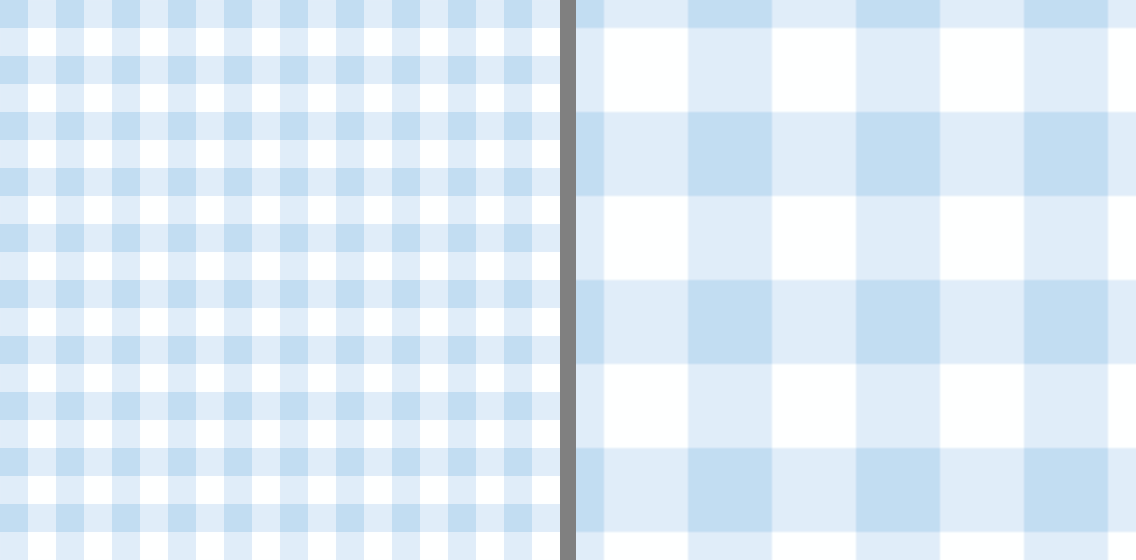
Left, the full canvas; right, a detail of the centre.
Write a three.js fragment shader that draws this pattern.

```glsl
// Pale blue gingham: ten evenly spaced stripes down and ten across.
// Each direction gives a soft-edged stripe mask; the number of stripes
// covering a point (none, one or both) picks its colour.

#define REPEATS 10.0
#define STRIPE_WIDTH 0.5               // share of one repeat
#define EDGE_SOFTNESS 0.001            // half width of an edge, in canvas units
#define STRIPE_CENTRE vec2(0.25, 0.75) // position within one repeat
#define GROUND_COLOUR vec3(0.995, 1.0, 1.0)
#define SINGLE_COLOUR vec3(0.88, 0.93, 0.975)
#define CROSSING_COLOUR vec3(0.76, 0.865, 0.95)

varying vec2 vUv;

// Coverage of the vertical (x) and horizontal (y) stripes
vec2 stripeMasks(vec2 uv) {
  vec2 phase = fract(uv * REPEATS - STRIPE_CENTRE + 0.5);
  vec2 edgeDistance = (abs(phase - 0.5) - 0.5 * STRIPE_WIDTH) / REPEATS;
  return 1.0 - smoothstep(-EDGE_SOFTNESS, EDGE_SOFTNESS, edgeDistance);
}

void main() {
  vec2 stripes = stripeMasks(vUv);

  // Blend along x with and without a horizontal stripe, then along y
  vec3 betweenRows = mix(GROUND_COLOUR, SINGLE_COLOUR, stripes.x);
  vec3 withinRow = mix(SINGLE_COLOUR, CROSSING_COLOUR, stripes.x);
  gl_FragColor = vec4(mix(betweenRows, withinRow, stripes.y), 1.0);
}
```
